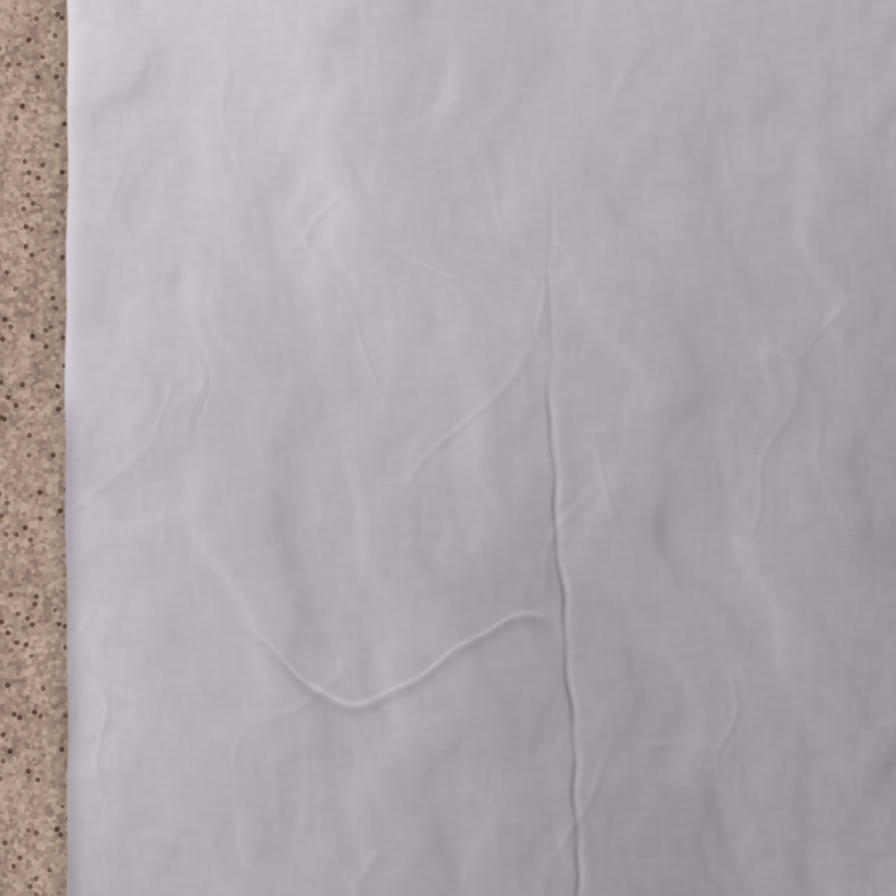
A Shadertoy shader for this texture:

```glsl
#define PAPER_EDGE 0.074
#define PAPER_LIGHT 0.792
#define PAPER_FALLOFF 0.205
#define PAPER_TINT vec3(0.0, -0.02, 0.01)
#define STONE_DARK vec3(0.55, 0.46, 0.41)
#define STONE_LIGHT vec3(0.74, 0.65, 0.585)
#define RELIEF 0.55
#define MOTTLE 0.04
#define CREASE 0.025
#define FOLD 0.075
#define WEAVE 0.012

vec3 hash3(vec2 p) {
    vec3 q = fract(p.xyx * vec3(0.1031, 0.1030, 0.0973));
    q += dot(q, q.yxz + 33.33);
    return fract((q.xxy + q.yzz) * q.zyx);
}

// Cellular noise: nearest distance, gap to the second, blended cell value
vec3 cells(vec2 p) {
    vec2 base = floor(p), f = p - base;
    float near = 8.0, second = 8.0, sum = 0.0, weight = 0.0;
    for (int j = -1; j <= 1; j++)
    for (int i = -1; i <= 1; i++) {
        vec2 g = vec2(i, j);
        vec3 h = hash3(base + g + 57.0);
        float d = length(g + h.xy - f);
        second = min(second, max(near, d));
        near = min(near, d);
        float w = exp(-9.0 * d);
        sum += w * h.z;
        weight += w;
    }
    return vec3(near, second - near, sum / weight);
}

float line(float d, float width) {
    d /= width;
    return exp(-d * d);
}

// Bends and leans the plane so wrinkles run down to the right
vec2 warp(vec2 p) {
    vec2 q = p + 0.018 * sin(p.yx * vec2(17.0, 13.0) + vec2(0.7, 2.1));
    q += 0.006 * sin(q.yx * vec2(53.0, 47.0));
    return vec2(q.x + 0.32 * q.y * (1.0 - 0.5 * q.y), q.y);
}

float height(vec2 p) {
    vec2 q = warp(p);
    return 0.50 * cells(q * vec2(6.0, 2.6)).z
         + 0.26 * cells(q * vec2(12.0, 6.0) + 9.0).z
         + 0.07 * cells(q * vec2(27.0, 19.0) + 31.0).z;
}

float creases(vec2 p) {
    vec2 q = warp(p);
    float patches = smoothstep(0.5, 0.8, cells(q * vec2(9.0, 7.0) + 3.0).z);
    return patches * line(cells(q * vec2(7.0, 4.5) + 17.0).y, 0.045);
}

vec3 stone(vec2 p) {
    float grain = 0.55 * cells(p * 210.0).z + 0.3 * cells(p * 95.0).z
                + 0.25 * cells(p * vec2(30.0, 14.0)).z;
    vec3 color = mix(STONE_DARK, STONE_LIGHT, clamp(grain * 1.5 - 0.28, 0.0, 1.0));
    vec3 pit = cells(p * 75.0 + 40.0);
    color -= 0.24 * smoothstep(0.68, 0.8, pit.z) * (1.0 - smoothstep(0.12, 0.3, pit.x));
    float shadow = smoothstep(0.018, 0.0, 0.0) + line(p.x - PAPER_EDGE, 0.01);
    return color * (1.0 - 0.13 * min(shadow, 1.0));
}

// Long vertical fold and the curved ridge that meets it
float folds(vec2 p) {
    float foldX = 0.612 + 0.03 * (1.0 - smoothstep(0.05, 0.6, p.y))
                + 0.0018 * sin(p.y * 43.0) + 0.001 * sin(p.y * 97.0);
    float d = p.x - foldX;
    float strength = mix(1.0, 0.3, smoothstep(0.5, 0.6, p.y))
                   * (1.0 - smoothstep(0.72, 0.85, p.y))
                   * (0.75 + 0.25 * sin(p.y * 61.0));
    float shade = strength * FOLD * (0.7 * line(d - 0.006, 0.004) - 1.3 * line(d, 0.0028));
    shade -= 0.035 * line(min(d, 0.0), 0.09) * step(d, 0.0) * line(p.y - 0.38, 0.12);

    float ridgeY = 0.216 + 0.1 * smoothstep(0.39, 0.6, p.x)
                 + 0.1 * (1.0 - smoothstep(0.24, 0.39, p.x)) + 0.002 * sin(p.x * 90.0);
    float span = smoothstep(0.24, 0.37, p.x) * (1.0 - smoothstep(0.59, 0.62, p.x));
    float r = p.y - ridgeY;
    shade += span * (0.06 * line(r, 0.0035) - 0.04 * line(r + 0.009, 0.007));
    return shade;
}

vec3 paper(vec2 p, float edgeDistance) {
    // Broad light from the upper left
    float tone = PAPER_LIGHT - PAPER_FALLOFF * clamp(0.75 * p.x + 0.45 * (1.0 - p.y) - 0.12, 0.0, 1.0);
    tone += MOTTLE * (cells(warp(p) * vec2(5.0, 2.6) + 70.0).z - 0.5);

    // Crumpled relief, thin creases and fine weave
    tone += RELIEF * (height(p) - height(p + vec2(-0.008, 0.004)));
    tone += CREASE * (creases(p) - 0.8 * creases(p + vec2(-0.004, 0.004)));
    float weave = cells(p * vec2(45.0, 190.0)).z + cells(p * vec2(170.0, 40.0)).z;
    tone += WEAVE * (weave - 1.0) + folds(p);

    // Lit rim above, shaded rim below
    float upper = smoothstep(0.5, 0.6, p.y);
    tone += mix(-0.09, 0.06, upper) * line(edgeDistance, mix(0.014, 0.011, upper));
    return vec3(tone) + PAPER_TINT;
}

void mainImage(out vec4 fragColor, in vec2 fragCoord) {
    vec2 p = fragCoord / iResolution.xy;
    float edge = PAPER_EDGE + 0.0015 * sin(p.y * 9.0) + 0.0007 * sin(p.y * 41.0);
    float d = p.x - edge;
    vec3 color = mix(stone(p), paper(p, d), smoothstep(-0.002, 0.002, d));
    fragColor = vec4(clamp(color, 0.0, 1.0), 1.0);
}
```
